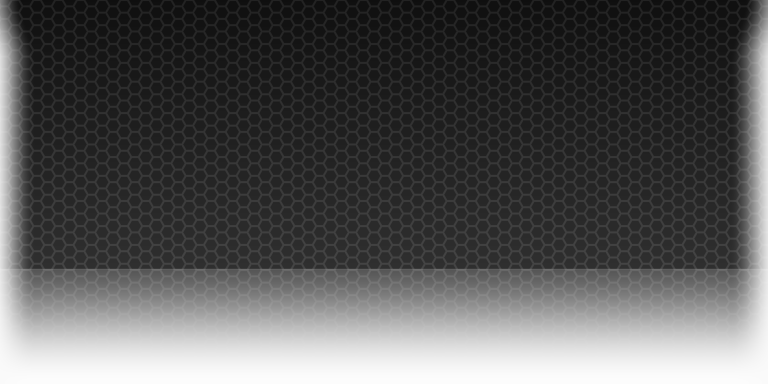
A WebGL 2 fragment shader for this background:

```glsl
#version 300 es
precision highp float;
// Dark honeycomb wall above a pale fading floor, with soft white glows on both sides.

uniform vec2 u_resolution;
out vec4 outColor;

// Lengths are in canvas heights, with the origin at the lower left.
const float HORIZON = 0.2995;
const float HEX_PITCH = 0.0327;
const vec2 HEX_ORIGIN = vec2(0.748, 0.542);
const float LINE_HALF_WIDTH = 0.0026;
const float LINE_STRENGTH = 0.105;
const float WALL_TOP = 0.06;
const float WALL_BOTTOM = 0.185;
const float FLOOR_BACK = 0.33;
const float FLOOR_FRONT = 0.99;
const float SEAM_HALF_WIDTH = 0.0015;
const float SEAM_STRENGTH = 0.08;
const float GLOW_LEFT = 0.092;
const float GLOW_RIGHT = 0.100;
const float GLOW_BLEED = 0.025;
const float GLOW_TOP_FADE = 0.16;
const float GLOW_WHITE = 0.98;
const float HALF_PI = 1.5707963;

// Distance to the nearest edge of a flat-topped honeycomb.
float hexEdgeDistance(vec2 p) {
    vec2 period = HEX_PITCH * vec2(sqrt(3.0), 1.0);
    vec2 a = (fract(p / period + 0.5) - 0.5) * period;
    vec2 b = (fract(p / period) - 0.5) * period;
    vec2 q = abs(dot(a, a) < dot(b, b) ? a : b);
    return 0.5 * HEX_PITCH - max(q.y, dot(q, vec2(0.5 * sqrt(3.0), 0.5)));
}

// Antialiased coverage of a stroke.
float stroke(float dist, float halfWidth, float pixel) {
    return 1.0 - smoothstep(halfWidth - pixel, halfWidth + pixel, dist);
}

// Soft light spilling inward from one side.
float sideGlow(float dist, float reach) {
    return 1.0 - smoothstep(-GLOW_BLEED, reach, dist);
}

void main() {
    float pixel = 1.0 / u_resolution.y;
    vec2 p = gl_FragCoord.xy * pixel;
    float aspect = u_resolution.x * pixel;

    // Wall and floor shading.
    float wallHeight = clamp((p.y - HORIZON) / (1.0 - HORIZON), 0.0, 1.0);
    float wall = mix(WALL_BOTTOM, WALL_TOP, wallHeight);
    float depth = clamp((HORIZON - p.y) / HORIZON, 0.0, 1.0);
    float fade = mix(smoothstep(0.0, 1.0, depth), sin(depth * HALF_PI), 0.5);
    float ground = mix(FLOOR_BACK, FLOOR_FRONT, fade);
    float onFloor = smoothstep(-0.5 * pixel, 0.5 * pixel, HORIZON - p.y);
    float shade = mix(wall, ground, onFloor);

    // Honeycomb lines, dissolving toward the front of the floor.
    float mesh = stroke(hexEdgeDistance(p - HEX_ORIGIN), LINE_HALF_WIDTH, 0.7 * pixel);
    float meshStrength = LINE_STRENGTH * mix(1.0, 0.75, wallHeight) * (1.0 - fade);
    shade = mix(shade, 1.0, mesh * meshStrength);

    // Thin bright seam where wall and floor meet.
    float seam = stroke(abs(p.y - HORIZON), SEAM_HALF_WIDTH, pixel);
    shade = mix(shade, 1.0, seam * SEAM_STRENGTH);

    // Side glows, narrowing toward the top corners.
    float spread = mix(0.6, 1.0, smoothstep(0.0, GLOW_TOP_FADE, 1.0 - p.y));
    float glow = max(sideGlow(p.x, GLOW_LEFT * spread),
                     sideGlow(aspect - p.x, GLOW_RIGHT * spread));
    shade = mix(shade, GLOW_WHITE, glow * mix(0.65, 1.0, (spread - 0.6) / 0.4));

    outColor = vec4(vec3(shade), 1.0);
}
```
